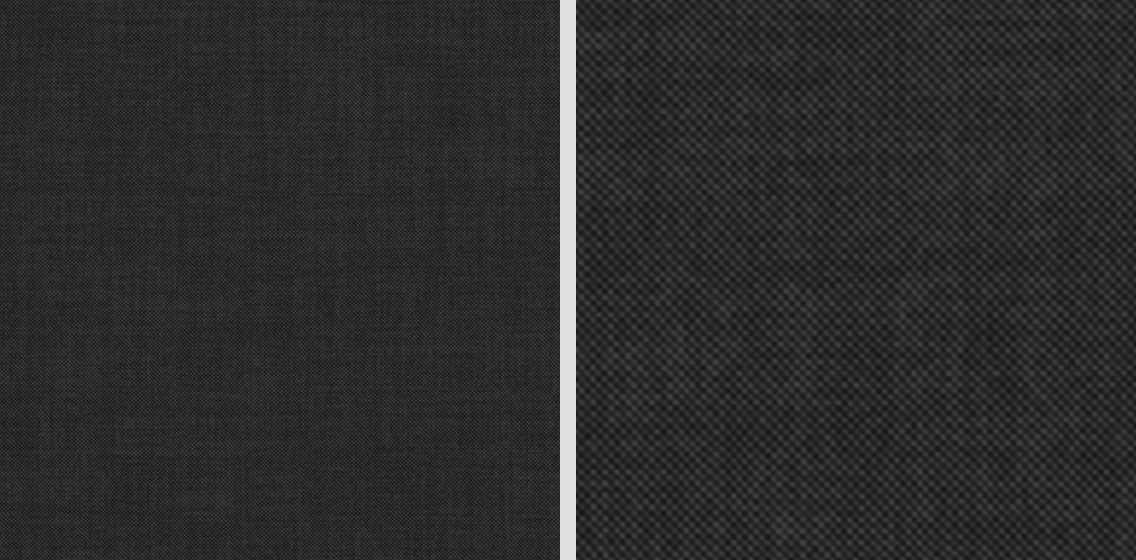
Left, the full canvas; right, a detail of the centre.
Write a WebGL 1 fragment shader that draws this texture.

```glsl
precision highp float;
// Draws a fine charcoal plain-weave cloth with slanted stitches and uneven threads.

uniform vec2 u_resolution;

const float THREADS = 288.0; // two threads make one repeat: 144 repeats each way
const float PI = 3.14159265;
const vec3 GAP = vec3(0.12);
const vec3 YARN = vec3(0.16);
const vec3 HIGHLIGHT = vec3(0.22);

float hash(vec2 p) {
  vec3 q = fract(vec3(p.xyx) * 0.1031);
  q += dot(q, q.yzx + 33.33);
  return fract((q.x + q.y) * q.z);
}

// Smooth value noise from -1 to 1
float noise(vec2 p) {
  vec2 cell = floor(p);
  vec2 f = fract(p);
  f = f * f * (3.0 - 2.0 * f);
  float low = mix(hash(cell), hash(cell + vec2(1.0, 0.0)), f.x);
  float high = mix(hash(cell + vec2(0.0, 1.0)), hash(cell + 1.0), f.x);
  return 2.0 * mix(low, high, f.y) - 1.0;
}

// Staggered stitches, stretched along the falling diagonal
float weave(vec2 thread) {
  float falling = cos(PI * (thread.x + thread.y));
  float rising = cos(PI * (thread.x - thread.y));
  return 0.6 * falling + 0.4 * rising;
}

// Long streaks where a yarn is thicker or thinner
float streaks(vec2 thread, float stretch) {
  float warp = noise(vec2(thread.x, thread.y / stretch) + 71.0);
  float weft = noise(vec2(thread.x / stretch, thread.y) + 419.0);
  return warp + weft;
}

// Small drift of the threads away from a perfect grid
vec2 wander(vec2 thread, float amount) {
  float dx = noise(thread * vec2(0.23, 0.11) + 13.0);
  float dy = noise(thread * vec2(0.11, 0.23) + 157.0);
  return thread + amount * vec2(dx, dy);
}

vec3 clothColor(float tone) {
  vec3 dark = (YARN - GAP) * min(tone, 0.0);
  vec3 light = (HIGHLIGHT - YARN) * max(tone, 0.0);
  return YARN + dark + light;
}

void main() {
  float side = min(u_resolution.x, u_resolution.y);
  vec2 thread = gl_FragCoord.xy / side * THREADS;

  // Fade detail that is finer than a pixel
  float detail = 1.0 - smoothstep(0.65, 1.3, THREADS / side);

  // Regular weave, then wear of stitches and threads
  float tone = 1.3 * weave(wander(thread, 0.22)) * detail;
  tone += 0.55 * noise(thread + 283.0) * detail;
  tone += 0.28 * streaks(thread, 34.0) * detail;
  tone += 0.06 * noise(thread / 24.0 + 37.0);

  gl_FragColor = vec4(clothColor(clamp(tone, -1.6, 1.5)), 1.0);
}
```
